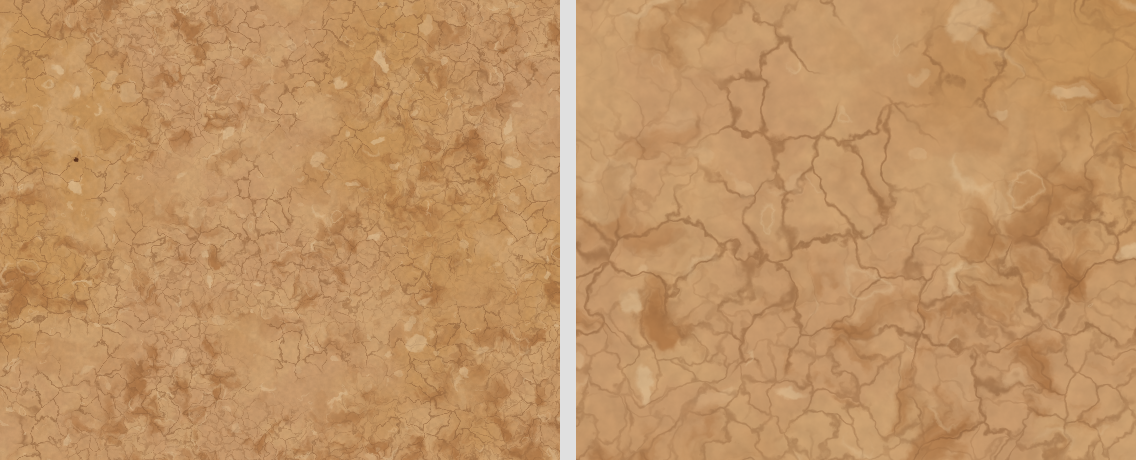
Left, the full canvas; right, a detail of the centre.
Write a Shadertoy shader that draws this texture.

```glsl
#define OCHRE vec3(0.760, 0.570, 0.350)
#define ROSE  vec3(0.770, 0.592, 0.420)
#define LIGHT vec3(0.800, 0.635, 0.445)
#define RUST  vec3(0.640, 0.420, 0.235)
#define VEIN  vec3(0.540, 0.360, 0.215)
#define SHELL vec3(0.865, 0.745, 0.580)
#define SPECK vec3(0.270, 0.120, 0.060)
#define VEIN_SCALE 23.0
#define SHELL_SCALE 19.0
#define VEIN_STRENGTH 0.55
#define SHELL_STRENGTH 0.80
#define GRAIN 0.10

float hash(vec2 p) {
    vec3 q = fract(p.xyx * vec3(0.1031, 0.1030, 0.0973));
    q += dot(q, q.yzx + 33.33);
    return fract((q.x + q.y) * q.z);
}

vec2 hash2(vec2 p) {
    return vec2(hash(p + 17.3), hash(p + 61.7));
}

vec2 rotate(vec2 p, float angle) {
    float c = cos(angle), s = sin(angle);
    return vec2(c * p.x - s * p.y, s * p.x + c * p.y);
}

float noise(vec2 p) {
    vec2 i = floor(p), f = fract(p);
    f = f * f * (3.0 - 2.0 * f);
    vec2 e = vec2(1.0, 0.0);
    return mix(mix(hash(i), hash(i + e), f.x),
               mix(hash(i + e.yx), hash(i + e.xx), f.x), f.y);
}

float fbm(vec2 p) {
    float sum = 0.0, weight = 0.5;
    for (int i = 0; i < 5; i++) {
        sum += weight * noise(p);
        p = rotate(p, 0.65) * 2.03 + 11.7;
        weight *= 0.5;
    }
    return sum / 0.97;
}

vec2 warp(vec2 p, float scale) {
    return vec2(fbm(p * scale), fbm(p * scale + 43.1)) - 0.5;
}

// Thin line along the borders of scattered cells
float veins(vec2 p, float scale, float width) {
    vec2 q = p * scale, cell = floor(q);
    float nearest = 9.0, second = 9.0;
    for (int y = -1; y <= 1; y++)
    for (int x = -1; x <= 1; x++) {
        vec2 id = cell + vec2(x, y);
        float d = length(id + hash2(id) - q);
        second = min(second, max(nearest, d));
        nearest = min(nearest, d);
    }
    return 1.0 - smoothstep(0.0, width * scale, second - nearest);
}

// Scattered shell fragments: chips, crescents and rings
float shells(vec2 p, float scale, float chance) {
    vec2 q = p * scale, cell = floor(q);
    float cover = 0.0;
    for (int y = -1; y <= 1; y++)
    for (int x = -1; x <= 1; x++) {
        vec2 id = cell + vec2(x, y);
        vec2 spot = hash2(id), kind = hash2(id + 131.0), look = hash2(id + 277.0);
        if (kind.x > chance) continue;
        vec2 d = rotate(q - id - spot, 6.2832 * kind.y);
        float size = mix(0.16, 0.48, look.x * look.x);
        d.y *= mix(1.0, 2.4, spot.x);
        float dist = length(d) - size;
        if (look.y > 0.75) dist = abs(dist + 0.07) - 0.04;
        else if (look.y > 0.4) dist = max(dist, size * 0.95 - length(d - vec2(0.0, size * 0.5)));
        float strength = mix(0.25, 1.0, hash(id + 419.0));
        cover = max(cover, strength * (1.0 - smoothstep(-0.07, 0.06, dist)));
    }
    return cover;
}

// Rare dark mineral spots
float specks(vec2 p) {
    vec2 q = p * 2.6, id = floor(q);
    vec2 d = fract(q) - mix(vec2(0.2), vec2(0.8), hash2(id + 7.0));
    float radius = mix(0.008, 0.022, hash(id + 23.0));
    return step(hash(id + 5.0), 0.22) * (1.0 - smoothstep(0.5 * radius, 1.3 * radius, length(d)));
}

void mainImage(out vec4 fragColor, in vec2 fragCoord) {
    vec2 p = fragCoord / iResolution.y + 3.0;
    vec2 bend = warp(p, 22.0), ripple = warp(p + 9.0, 70.0);
    vec2 bent = p + 0.055 * bend + 0.014 * ripple;

    // Broad ochre and rose regions with mottled light patches
    float broad = fbm(p * 2.6 + 5.0);
    float mottle = fbm(bent * 17.0);
    vec3 color = mix(OCHRE, ROSE, smoothstep(0.32, 0.66, broad));
    color = mix(color, LIGHT, 0.75 * smoothstep(0.45, 0.72, mottle));

    // Rusty stains gathered in clusters
    float cluster = smoothstep(0.36, 0.66, fbm(p * 5.0 + 31.0));
    float stain = smoothstep(0.48, 0.76, fbm(bent * 30.0 + 71.0));
    color = mix(color, RUST, stain * mix(0.15, 0.75, cluster));

    // Broken veins at two sizes
    float broken = smoothstep(0.38, 0.64, fbm(p * 13.0 + 19.0));
    float line = veins(bent, VEIN_SCALE, 0.0048) * broken;
    float hair = veins(bent + 7.0, VEIN_SCALE * 1.8, 0.0042) * cluster * (1.0 - 0.5 * broken);
    color = mix(color, VEIN, VEIN_STRENGTH * max(line, 0.75 * hair));

    // Pale fragments, large and small
    vec2 chipped = p + 0.030 * bend + 0.016 * ripple;
    float pale = max(shells(chipped, SHELL_SCALE, 0.32), 0.7 * shells(chipped + 4.0, SHELL_SCALE * 1.9, 0.24));
    color = mix(color, SHELL, SHELL_STRENGTH * pale * mix(0.65, 1.0, mottle));

    color = mix(color, SPECK, 0.85 * specks(p + 0.02 * ripple));
    color *= 1.0 + GRAIN * (fbm(p * 130.0) - 0.5);
    fragColor = vec4(color, 1.0);
}
```
